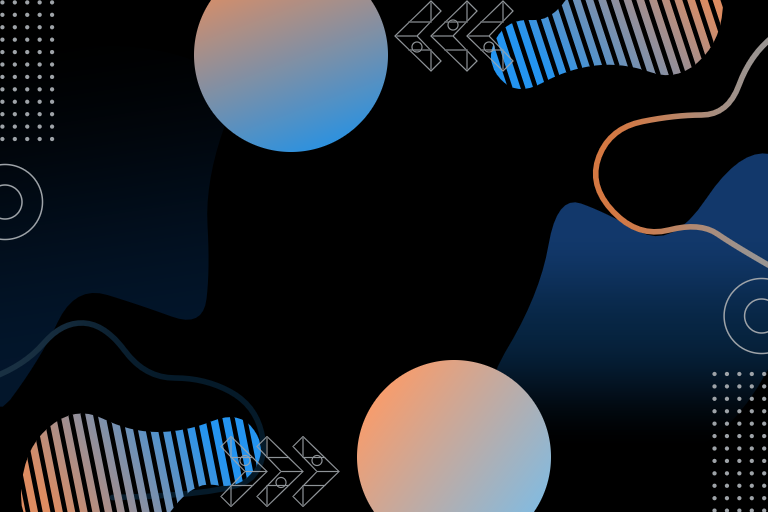
Reproduce this background procedurally as a Shadertoy shader.

```glsl
#define CANVAS vec2(768.0, 512.0)
#define DISC_RADIUS 97.0
#define STRIPE_PITCH 12.4
#define STRIPE_FILL 0.62
#define DOT_PITCH 12.42
#define CHEVRON_PITCH 36.0
#define RIBBON_WIDTH 5.6
#define LINE_WIDTH 1.2
#define WARM vec3(0.93, 0.59, 0.41)
#define SKY vec3(0.14, 0.58, 0.94)
#define LINE_GREY vec3(0.62, 0.64, 0.66)

const int KNOTS = 10;
const int STEPS = 8;

// Control polygons of smooth curves, in canvas units
const vec2 LEFT_BLOB[KNOTS] = vec2[](
    vec2(-40, 90), vec2(90, 35), vec2(245, 70), vec2(205, 180), vec2(210, 270),
    vec2(203, 328), vec2(140, 305), vec2(75, 285), vec2(40, 360), vec2(-20, 440));
const vec2 RIGHT_BLOB[KNOTS] = vec2[](
    vec2(800, 160), vec2(740, 148), vec2(672, 250), vec2(605, 212), vec2(557, 195),
    vec2(540, 295), vec2(470, 410), vec2(600, 462), vec2(715, 455), vec2(800, 320));
const vec2 STRIPED_BLOB[KNOTS] = vec2[](
    vec2(20, 540), vec2(22, 450), vec2(75, 405), vec2(130, 432), vec2(185, 432),
    vec2(240, 410), vec2(268, 450), vec2(240, 490), vec2(190, 480), vec2(140, 560));
const vec2 WARM_RIBBON[KNOTS] = vec2[](
    vec2(796, 18), vec2(750, 55), vec2(728, 115), vec2(675, 115), vec2(610, 128),
    vec2(588, 185), vec2(638, 238), vec2(700, 222), vec2(735, 246), vec2(812, 290));
const vec2 DARK_RIBBON[KNOTS] = vec2[](
    vec2(-40, 390), vec2(25, 365), vec2(62, 322), vec2(105, 324), vec2(145, 378),
    vec2(205, 378), vec2(255, 405), vec2(268, 460), vec2(235, 495), vec2(-10, 500));

float cover(float d) {
    return clamp(0.5 - d * iResolution.y / CANVAS.y, 0.0, 1.0);
}

float stroke(float d, float width) {
    return cover(abs(d) - 0.5 * width);
}

float segment(vec2 p, vec2 a, vec2 b) {
    vec2 ab = b - a;
    return length(p - a - ab * clamp(dot(p - a, ab) / dot(ab, ab), 0.0, 1.0));
}

// Distance to a quadratic B-spline; negative inside when closed
float spline(vec2 p, vec2 knots[KNOTS], bool closed) {
    float dist = 1e5, side = 1.0;
    int count = closed ? KNOTS : KNOTS - 2;
    for (int i = 0; i < count; i++) {
        vec2 bend = knots[(i + 1) % KNOTS];
        vec2 start = 0.5 * (knots[i] + bend);
        vec2 end = 0.5 * (bend + knots[(i + 2) % KNOTS]);
        vec2 a = start;
        for (int k = 1; k <= STEPS; k++) {
            float t = float(k) / float(STEPS);
            vec2 b = mix(mix(start, bend, t), mix(bend, end, t), t);
            dist = min(dist, segment(p, a, b));
            if ((a.y > p.y) != (b.y > p.y) &&
                p.x < a.x + (p.y - a.y) * (b.x - a.x) / (b.y - a.y)) side = -side;
            a = b;
        }
    }
    return closed ? side * dist : dist;
}

void disc(inout vec3 color, vec2 p, vec2 center, vec2 dir, vec3 from, vec3 to) {
    float t = dot(p - center, dir) / DISC_RADIUS * 0.5 + 0.5;
    color = mix(color, mix(from, to, clamp(t, 0.0, 1.0)), cover(length(p - center) - DISC_RADIUS));
}

// Row of three outlined arrowheads pointing left, tip at the origin
float chevrons(vec2 p) {
    float dist = 1e5;
    for (int i = 0; i < 3; i++) {
        vec2 q = p - vec2(float(i) * CHEVRON_PITCH, 0.0);
        float flip = i == 1 ? -1.0 : 1.0;
        dist = min(dist, abs(length(q - vec2(22.0, 11.0 * flip)) - 5.0));
        q.y = abs(q.y);
        vec2 top = vec2(36, 35), outer = vec2(46, 25), inner = vec2(22, 0);
        dist = min(dist, min(segment(q, vec2(0), top), segment(q, top, outer)));
        dist = min(dist, min(segment(q, outer, inner), segment(q, vec2(0), inner)));
        dist = min(dist, min(segment(q, top, vec2(36, 14)), segment(q, vec2(14), vec2(36, 14))));
    }
    return dist;
}

void mainImage(out vec4 fragColor, in vec2 fragCoord) {
    // Canvas units, measured down from the top edge
    vec2 p = fragCoord / iResolution.xy * CANVAS;
    p.y = CANVAS.y - p.y;
    bool onRight = p.x > 0.5 * CANVAS.x, onTop = p.y < 0.5 * CANVAS.y;
    vec3 color = vec3(0);

    // Dark blobs
    vec3 navy = vec3(0.01, 0.085, 0.17) * smoothstep(30.0, 390.0, p.y + 0.15 * p.x);
    color = mix(color, navy, cover(spline(p, LEFT_BLOB, true)));
    vec3 ocean = mix(vec3(0.07, 0.22, 0.42), vec3(0.025, 0.14, 0.25), smoothstep(230.0, 345.0, p.y));
    ocean *= 1.0 - smoothstep(325.0, 450.0, p.y);
    color = mix(color, ocean, cover(spline(p, RIGHT_BLOB, true)));

    // Ribbons and discs
    vec3 teal = mix(vec3(0.10, 0.19, 0.26), vec3(0.02, 0.10, 0.16), smoothstep(0.0, 180.0, p.x));
    color = mix(color, teal, stroke(spline(p, DARK_RIBBON, false), RIBBON_WIDTH));
    disc(color, p, vec2(291, 55), vec2(0.35, 0.94), WARM * 0.94, vec3(0.18, 0.57, 0.87));
    disc(color, p, vec2(454, 457), vec2(0.8, 0.6), WARM * 1.04, vec3(0.52, 0.73, 0.87));
    vec3 copper = mix(vec3(0.83, 0.47, 0.26), vec3(0.60, 0.58, 0.57), smoothstep(600.0, 768.0, p.x));
    color = mix(color, copper, stroke(spline(p, WARM_RIBBON, false), RIBBON_WIDTH));

    // Striped blob and its turned copy
    vec2 q = p - vec2(608, 26);
    q = onTop ? vec2(140, 470) - vec2(q.x - 0.12 * q.y, q.y + 0.12 * q.x) : p;
    float wave = abs(fract((q.x - 0.2 * q.y) / STRIPE_PITCH) - 0.5);
    float stripe = (wave - 0.5 * STRIPE_FILL) * STRIPE_PITCH;
    vec3 tint = mix(WARM * 0.93, SKY, clamp((q.x - 30.0 - 0.6 * (q.y - 470.0)) / 200.0, 0.0, 1.0));
    color = mix(color, tint, cover(max(stripe, spline(q, STRIPED_BLOB, true))));

    // Dot grids and rings, turned half a circle on the right
    vec2 f = onRight ? CANVAS - p - vec2(1.4, -1.0) : p;
    vec2 cell = clamp(round((f - 2.4) / DOT_PITCH), vec2(0), vec2(4, 11));
    color = mix(color, LINE_GREY, cover(length(f - 2.4 - cell * DOT_PITCH) - 2.1));
    float radius = length(f - vec2(5.0, onRight ? 197.0 : 202.0));
    float rings = min(abs(radius - 37.5), abs(radius - 17.0));
    color = mix(color, LINE_GREY, stroke(rings, 1.5));

    // Arrowheads
    vec2 arrow = onTop ? p : vec2(734.0, 507.5) - p;
    color = mix(color, LINE_GREY, 0.9 * stroke(chevrons(arrow - vec2(395, 36)), LINE_WIDTH));

    fragColor = vec4(color, 1);
}
```
